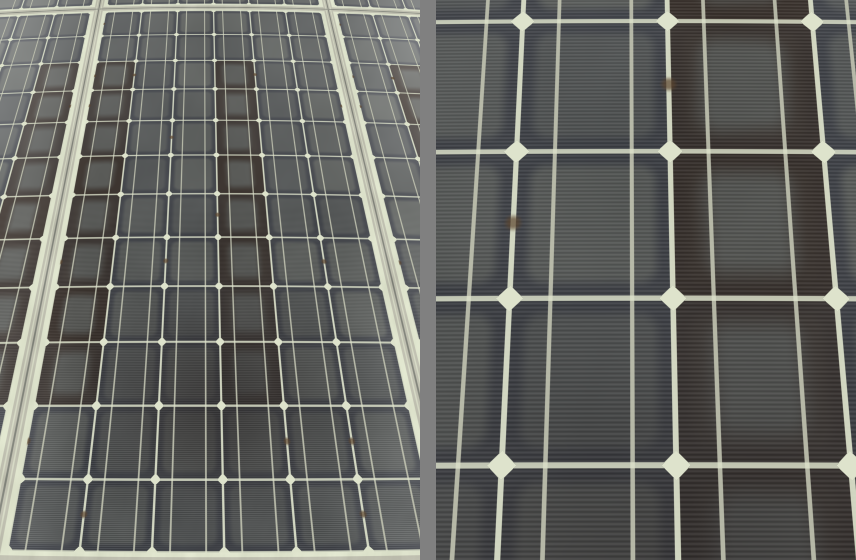
Left: the whole. Right: its middle third, enlarged.
This pattern is drawn by a WebGL 1 fragment shader. Its source:

```glsl
precision highp float;
// Solar panels in perspective: 6 by 12 dark cells, busbars and pale metal frames.
uniform vec2 u_resolution;

#define COLUMNS 6.0
#define ROWS 12.0
#define FRAME_GAP vec2(0.42, 0.30)
#define GAP_HALF 0.017
#define BUSBAR_HALF 0.013
#define DIAMOND 0.085
#define FINGERS 38.0
#define CELL_DARK vec3(0.20, 0.19, 0.19)
#define CELL_BLUE vec3(0.26, 0.27, 0.29)
#define CELL_HAZE vec3(0.36, 0.37, 0.36)
#define METAL vec3(0.67, 0.67, 0.61)
#define PALE vec3(0.87, 0.89, 0.80)

float hash(vec2 p) {
  return fract(sin(dot(p, vec2(127.1, 311.7))) * 4375.85);
}

// Layered sines, about -1 to 1
float waves(vec2 p) {
  float sum = 0.0, amp = 0.5;
  for (int i = 0; i < 4; i++) {
    sum += amp * sin(p.x + 1.7 * sin(p.y)) * cos(p.y - 0.6 * p.x);
    p = mat2(1.5, 1.1, -1.1, 1.5) * p + 2.3;
    amp *= 0.55;
  }
  return sum;
}

// Coverage of a line of half width w at distance d, with blur a
float line(float d, float w, float a) {
  return 1.0 - smoothstep(w - a, w + a, d);
}

float roundBox(vec2 p, vec2 halfSize, float r) {
  vec2 q = abs(p) - halfSize + r;
  return length(max(q, 0.0)) + min(max(q.x, q.y), 0.0) - r;
}

vec3 cellColor(vec2 f, vec2 id, vec2 p) {
  float tone = hash(id);
  float grime = waves(p * 13.0);
  float inner = 1.0 - smoothstep(-0.07, 0.03, roundBox(f, vec2(0.42), 0.13));
  vec3 col = mix(CELL_BLUE, CELL_HAZE, inner * (0.6 + 0.4 * tone));

  // Browned cells keep a bluish centre
  float brown = step(mod(id.x, 3.0), 0.5) * step(1.5, id.y) * step(id.y, 9.5);
  float core = 1.0 - smoothstep(-0.14, 0.08, roundBox(f, vec2(0.30, 0.36), 0.15) + 0.05 * grime);
  vec3 browned = mix(CELL_DARK + vec3(0.03, 0.01, -0.01), CELL_HAZE, core * 0.85);
  col = mix(col, browned, brown * (0.7 + 0.3 * tone));

  // Sky glare at the top and sides, soft shadow low in the middle
  float side = abs(p.x - 0.5);
  col += 0.09 * smoothstep(0.6, 0.0, p.y) * (0.4 + 2.0 * side);
  col += 0.07 * smoothstep(0.25, 0.5, side) + 0.022 * grime;
  vec2 shade = (p - vec2(0.51, 0.96)) / vec2(0.24, 0.20);
  return mix(col, CELL_DARK, 0.65 * exp(-dot(shade, shade)));
}

void main() {
  // Canvas units: width 1, y downward from the top edge
  vec2 p = vec2(gl_FragCoord.x, u_resolution.y - gl_FragCoord.y) / u_resolution.x;
  float side = p.x - 0.5;
  float y = p.y - 0.06 * side * side * (1.0 - p.y);

  // Perspective: cell width grows linearly down the canvas
  float size = 0.0839 + 0.0672 * y;
  vec2 uv = vec2((p.x - 0.508 - 0.0197 * y) / size, (11.68 - 1.0 / size) / 0.496);
  uv.y += 0.18 * max(uv.y - 11.0, 0.0);
  vec2 aa = vec2(1.0 / size, 0.1355 / (size * size)) * 0.75 / u_resolution.x;

  // Panel repeat, then cells inside the panel
  vec2 cells = vec2(COLUMNS, ROWS);
  vec2 pitch = cells + FRAME_GAP;
  vec2 centred = uv - vec2(0.0, 0.5 * ROWS) + 0.5 * pitch;
  vec2 panel = floor(centred / pitch);
  vec2 local = centred - panel * pitch - 0.5 * pitch;
  vec2 grid = local + 0.5 * cells;
  vec2 id = floor(grid);
  vec2 f = fract(grid) - 0.5;
  vec2 edge = 0.5 - abs(f);
  vec3 col = cellColor(f, id + panel * 17.0, p);

  // Fine fingers fade out when narrower than a pixel
  float fade = 1.0 - smoothstep(0.25, 0.75, aa.y * FINGERS);
  col += 0.035 * fade * sin(6.2832 * FINGERS * grid.y);

  // Busbars, gaps and corner diamonds
  float bus = line(abs(abs(f.x) - 0.25), BUSBAR_HALF, aa.x);
  col = mix(col, mix(METAL, PALE, 0.45), bus * 0.9);
  float gap = max(line(edge.x, GAP_HALF, aa.x), 0.9 * line(edge.y, GAP_HALF, aa.y));
  float corner = line(edge.x + edge.y, DIAMOND, 0.7 * (aa.x + aa.y));
  col = mix(col, PALE, max(gap * 0.92, corner));

  // Sparse rust on the vertical gaps
  vec2 joint = vec2(floor(grid.x + 0.5), id.y);
  float rust = step(0.82, hash(joint + 5.0)) * (1.0 - smoothstep(0.02, 0.07, length(vec2(edge.x, f.y))));
  col = mix(col, vec3(0.36, 0.27, 0.18), 0.7 * rust);

  // Pale margin, metal rail and the dark joint between panels
  vec2 over = abs(local) - 0.5 * cells;
  float margin = max(smoothstep(-aa.x, aa.x, over.x), smoothstep(-aa.y, aa.y, over.y));
  vec2 rim = 0.5 * FRAME_GAP - over;
  float rail = max(line(rim.x, 0.12, aa.x), line(rim.y, 0.09, aa.y));
  float joinLine = max(line(rim.x, 0.015, aa.x), line(rim.y, 0.015, aa.y));
  float ridge = line(abs(rim.x - 0.065), 0.012, aa.x);
  vec3 frame = mix(PALE, METAL + 0.08, rail);
  frame = mix(frame, PALE, ridge * 0.7);
  frame = mix(frame, vec3(0.47, 0.48, 0.45), joinLine * 0.85);
  frame += 0.035 * waves(p * vec2(45.0, 19.0));
  col = mix(col, frame, margin);

  gl_FragColor = vec4(clamp(col, 0.0, 1.0), 1.0);
}
```
